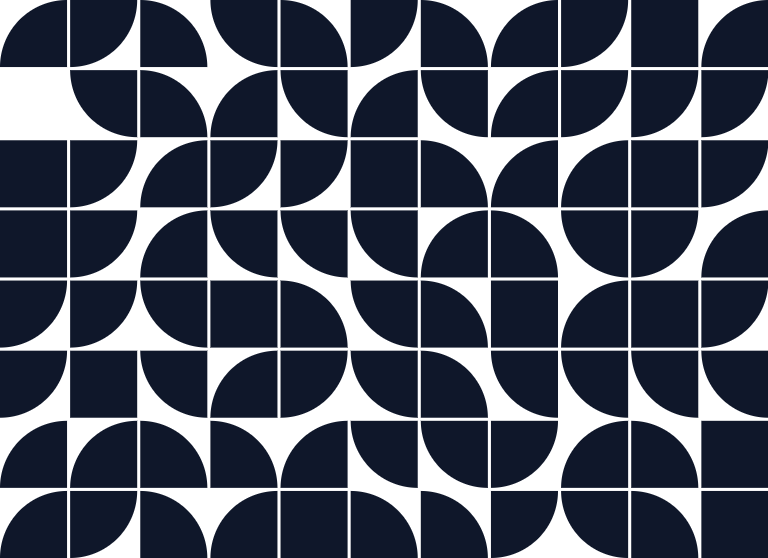
Reproduce this pattern procedurally as a Shadertoy shader.

```glsl
// Integer hash of a grid cell, giving 32 well-mixed bits
uint hashCell(ivec2 cell) {
    uint h = uint(cell.x) * 7919u + uint(cell.y) * 6271u + 97u;
    h = (h ^ (h >> 15)) * 73244475u;
    h = (h ^ (h >> 13)) * 73244475u;
    return h ^ (h >> 16);
}

float squareDistance(vec2 p, float halfSide) {
    vec2 d = abs(p) - halfSide;
    return max(d.x, d.y);
}

// Quarter disc filling a square, centred on one of its corners
float quarterDistance(vec2 p, vec2 corner, float halfSide) {
    float disc = length(p - corner * halfSide) - 2.0 * halfSide;
    return max(disc, squareDistance(p, halfSide));
}

void mainImage(out vec4 fragColor, in vec2 fragCoord) {
    // Eight rows of unit cells; the outer tiles touch the canvas edge
    const float gap = 0.044;
    float halfSide = 0.5 - 0.5 * gap;
    float pixel = (8.0 - gap) / iResolution.y;
    vec2 grid = fragCoord * pixel + 0.5 * gap;
    ivec2 cell = ivec2(floor(grid));
    vec2 local = fract(grid) - 0.5;

    // Random corner for each quarter disc, with some full squares
    uint bits = hashCell(cell);
    vec2 corner = vec2(bits & 1u, (bits >> 1) & 1u) * 2.0 - 1.0;
    bool isSquare = float((bits >> 8) & 1023u) < 0.15 * 1024.0;
    bool isBlank = cell == ivec2(0, 6);

    float tile = isSquare ? squareDistance(local, halfSide)
                          : quarterDistance(local, corner, halfSide);
    float ink = isBlank ? 0.0 : clamp(0.5 - tile / pixel, 0.0, 1.0);

    vec3 paper = vec3(1.0);
    vec3 navy = vec3(0.057, 0.09, 0.163);
    fragColor = vec4(mix(paper, navy, ink), 1.0);
}
```
